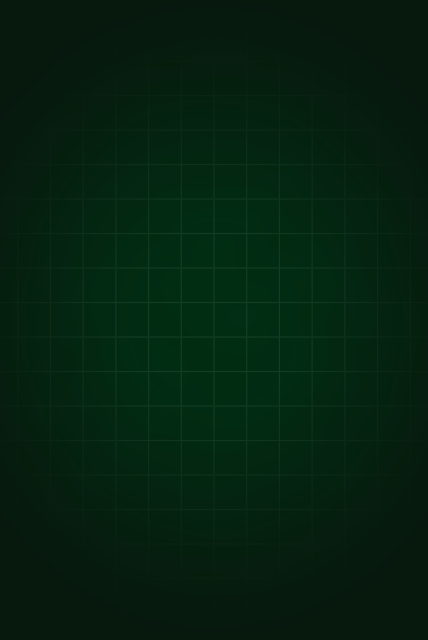
Give the GLSL for this background, as a WebGL 2 fragment shader.

```glsl
#version 300 es
precision highp float;
// A dark green board with a thin, nearly square grid.
// An elliptical glow lights the middle and fades both the ground and the
// lines toward the borders; layered sines add a very faint mottling.
uniform vec2 u_resolution;
out vec4 fragColor;

// Coverage of the nearest grid line on each axis, smoothed over one pixel.
float gridLines(vec2 p, vec2 origin, vec2 spacing, float halfWidth) {
    vec2 cell = fract((p - origin) / spacing + 0.5) - 0.5;
    vec2 dist = abs(cell) * spacing;
    float pixel = 1.0 / u_resolution.y;
    vec2 cover = clamp((halfWidth - dist) / pixel + 0.5, 0.0, 1.0);
    cover *= min(1.0, 2.0 * halfWidth / pixel);
    return max(cover.x, cover.y);
}

// Soft uneven tone from crossed waves, about -1 to 1.
float mottling(vec2 p) {
    float broad = sin(p.x * 31.0 + 2.0 * sin(p.y * 17.0));
    float fine = sin(p.y * 43.0 + 2.0 * sin(p.x * 23.0 + 1.3));
    return 0.5 * (broad + fine);
}

void main() {
    // Centred coordinates with the canvas height as the unit.
    vec2 p = (gl_FragCoord.xy - 0.5 * u_resolution) / u_resolution.y;

    // Elliptical distance from the middle of the glow.
    float d = length((p - vec2(0.0, 0.004)) / vec2(0.378, 0.430));

    // Ground: bright green centre falling to a near-black border.
    vec3 centreGreen = vec3(0.004, 0.176, 0.074);
    vec3 borderGreen = vec3(0.028, 0.095, 0.052);
    float shade = smoothstep(0.15, 1.3, d);
    vec3 color = mix(centreGreen, borderGreen, shade);
    color += vec3(0.0, 0.003, 0.004) * mottling(p) * (1.0 - shade);

    // Grid: pale lines that vanish near the border.
    float lines = gridLines(p, vec2(0.0, 0.0273), vec2(0.0511, 0.0539), 0.0009);
    float lineFade = 1.0 - smoothstep(0.15, 1.15, d);
    color += vec3(0.075, 0.070, 0.068) * lines * lineFade;

    fragColor = vec4(color, 1.0);
}
```
